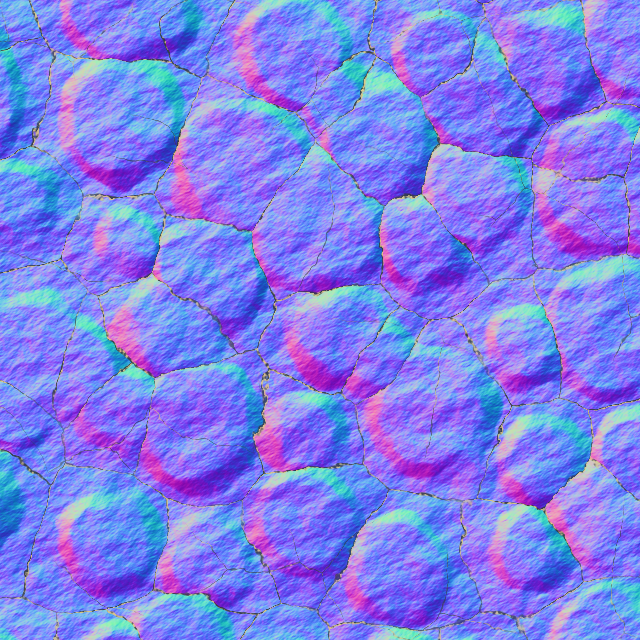
A three.js fragment shader for this texture map:

```glsl
// Normal map of rough, rounded stones packed together and split by thin cracks.
varying vec2 vUv;

const float STONES = 6.2;              // stones across the canvas
const float JITTER = 0.85;             // scatter of the stone centres
const vec2 RADIUS = vec2(0.36, 0.66);  // smallest and largest, in cells
const float RIM_WIDTH = 0.15;          // in cells
const float RIM_SLOPE = 1.15;
const float DOME_SLOPE = 0.12;
const float STONE_TILT = 0.26;
const float ROUGH_SCALE = 16.0;
const float ROUGH_SLOPE = 0.20;
const int ROUGH_OCTAVES = 5;
const float CRACK_WIDTH = 0.0021;
const float HAIR_WIDTH = 0.0013;
const float HAIR_CELLS = 4.3;
const vec3 CRACK_DARK = vec3(0.20, 0.23, 0.25);
const vec3 CRACK_PALE = vec3(0.88, 0.78, 0.50);
const mat2 STREAK = mat2(0.61, -0.60, 0.35, 1.04);  // stretch along a rising diagonal
const mat2 TURN = mat2(0.80, 0.60, -0.60, 0.80);

struct Stone {
  float key;      // distance past the stone's radius
  float edge;     // distance to the border with the next stone
  vec2 outward;   // direction away from the centre
  vec2 id;
};

vec2 hash2(vec2 p) {
  vec3 q = fract(p.xyx * vec3(0.1031, 0.1030, 0.0973));
  q += dot(q, q.yzx + 33.33);
  return fract((q.xx + q.yz) * q.zy);
}

// Gradient noise: value in x, slope in yz.
vec3 slopeNoise(vec2 p) {
  vec2 i = floor(p), f = fract(p);
  vec2 u = f * f * f * (f * (f * 6.0 - 15.0) + 10.0);
  vec2 du = 30.0 * f * f * (f - 1.0) * (f - 1.0);
  vec2 ga = hash2(i) * 2.0 - 1.0;
  vec2 gb = hash2(i + vec2(1.0, 0.0)) * 2.0 - 1.0;
  vec2 gc = hash2(i + vec2(0.0, 1.0)) * 2.0 - 1.0;
  vec2 gd = hash2(i + 1.0) * 2.0 - 1.0;
  float a = dot(ga, f);
  float b = dot(gb, f - vec2(1.0, 0.0));
  float c = dot(gc, f - vec2(0.0, 1.0));
  float d = dot(gd, f - 1.0);
  float k = a - b - c + d;
  float value = a + u.x * (b - a) + u.y * (c - a) + u.x * u.y * k;
  vec2 slope = ga + u.x * (gb - ga) + u.y * (gc - ga) + u.x * u.y * (ga - gb - gc + gd);
  return vec3(value, slope + du * (u.yx * k + vec2(b, c) - a));
}

// Cellular lookup in which every cell has its own radius.
Stone nearestStone(vec2 p) {
  Stone s = Stone(9.0, 0.0, vec2(0.0), vec2(0.0));
  float nextKey = 9.0;
  vec2 nextOutward = vec2(0.0);
  for (int y = -2; y <= 2; y++) {
    for (int x = -2; x <= 2; x++) {
      vec2 id = floor(p) + vec2(float(x), float(y));
      vec2 away = p - id - 0.5 - JITTER * (hash2(id + 40.0) - 0.5);
      float dist = max(length(away), 0.001);
      float key = dist - mix(RADIUS.x, RADIUS.y, hash2(id + 90.0).x);
      if (key < s.key) {
        nextKey = s.key;
        nextOutward = s.outward;
        s.key = key;
        s.outward = away / dist;
        s.id = id;
      } else if (key < nextKey) {
        nextKey = key;
        nextOutward = away / dist;
      }
    }
  }
  s.edge = (nextKey - s.key) / max(length(s.outward - nextOutward), 0.3);
  return s;
}

// Downhill slope of the rough surface, summed over rotated octaves.
vec2 roughSlope(vec2 p) {
  vec2 sum = vec2(0.0);
  float scale = ROUGH_SCALE;
  mat2 frame = STREAK;
  for (int i = 0; i < ROUGH_OCTAVES; i++) {
    sum += slopeNoise(frame * p * scale + float(i) * 17.0).yz * frame;
    frame = TURN * frame;
    scale *= 2.0;
  }
  return sum * ROUGH_SLOPE;
}

void main() {
  // Ragged outlines
  vec2 p = vUv + 3.0;
  p += 0.011 * slopeNoise(vUv * 9.0 + 5.0).yz;
  p += 0.0035 * slopeNoise(vUv * 27.0 + 31.0).yz;
  p += 0.0016 * slopeNoise(vUv * 85.0 + 63.0).yz;
  Stone stone = nearestStone(p * STONES);

  // Steep rim, gentle dome and a lean for each stone
  float patchy = slopeNoise(vUv * 13.0 + 71.0).x;
  float rim = smoothstep(-RIM_WIDTH, -0.4 * RIM_WIDTH, stone.key)
            * (1.0 - smoothstep(-0.01, 0.06, stone.key));
  rim *= RIM_SLOPE * clamp(0.85 + 1.6 * patchy, 0.2, 1.3);
  vec2 tilt = roughSlope(vUv) * (1.0 + 0.35 * rim);
  tilt += stone.outward * (rim + DOME_SLOPE * smoothstep(0.0, 0.5, stone.key + 0.6));
  tilt += STONE_TILT * (hash2(stone.id + 7.0) - 0.5);
  vec3 normal = normalize(vec3(-tilt.x, tilt.y, 1.0));
  vec3 color = normal * 0.5 + 0.5;

  // Main cracks between stones, broken hair cracks across them
  float main_ = 1.0 - smoothstep(0.3, 1.0, stone.edge / STONES / CRACK_WIDTH);
  main_ *= clamp(0.8 + 1.2 * patchy, 0.4, 1.0);
  float hairEdge = nearestStone(p * HAIR_CELLS + 57.0).edge / HAIR_CELLS;
  float hair = 1.0 - smoothstep(0.2, 1.0, hairEdge / HAIR_WIDTH);
  hair *= 0.65 * smoothstep(-0.1, 0.15, slopeNoise(vUv * 5.0 + 83.0).x);
  float speckle = slopeNoise(vUv * 190.0).x;
  float lit = 0.4 * dot(stone.outward, vec2(-0.7, 0.7)) + 1.6 * speckle;
  vec3 crackColor = mix(CRACK_DARK, CRACK_PALE, smoothstep(-0.4, 0.6, lit));
  color = mix(color, crackColor, 0.9 * max(main_, hair));

  gl_FragColor = vec4(color, 1.0);
}
```
